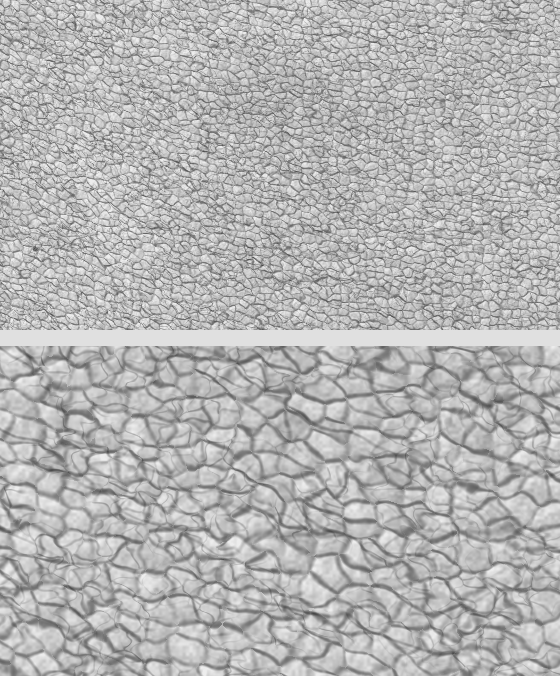
Top, the full canvas; bottom, a detail of the centre.
Give the GLSL for this texture, as a Shadertoy shader.

```glsl
float hash(vec2 p) {
    return fract(sin(dot(p, vec2(127.1, 311.7))) * 43758.5453);
}

vec2 hash2(vec2 p) {
    return vec2(hash(p), hash(p + 57.3));
}

float noise(vec2 p) {
    vec2 i = floor(p), f = fract(p);
    f = f * f * (3.0 - 2.0 * f);
    return mix(mix(hash(i), hash(i + vec2(1, 0)), f.x),
               mix(hash(i + vec2(0, 1)), hash(i + vec2(1, 1)), f.x), f.y);
}

float fbm(vec2 p) {
    float sum = 0.0, gain = 0.5;
    for (int i = 0; i < 4; i++) {
        sum += gain * noise(p);
        p = p * 2.03 + 17.7;
        gain *= 0.5;
    }
    return sum;
}

// Voronoi cells: x = distance to border, y = border strength, zw = vector to centre
vec4 cells(vec2 p, out vec2 id) {
    vec2 base = floor(p), toCentre = vec2(0.0);
    float nearest = 9.0;
    for (int y = -1; y <= 1; y++)
    for (int x = -1; x <= 1; x++) {
        vec2 cell = base + vec2(x, y);
        vec2 r = cell + 0.1 + 0.8 * hash2(cell) - p;
        if (dot(r, r) < nearest) {
            nearest = dot(r, r);
            toCentre = r;
            id = cell;
        }
    }
    float border = 9.0, strength = 0.0;
    for (int y = -2; y <= 2; y++)
    for (int x = -2; x <= 2; x++) {
        if (x == 0 && y == 0) continue;
        vec2 cell = id + vec2(x, y);
        vec2 r = cell + 0.1 + 0.8 * hash2(cell) - p;
        vec2 normal = normalize(r - toCentre);
        float d = dot(0.5 * (r + toCentre), normal);
        if (d < border) {
            border = d;
            // borders lying along the flow are cut deeper
            strength = (0.5 + 0.5 * abs(normal.y)) * (0.45 + 0.55 * hash(id + cell + 3.1));
        }
    }
    return vec4(border, strength, toCentre);
}

void mainImage(out vec4 fragColor, in vec2 fragCoord) {
    vec2 p = fragCoord / iResolution.y;
    float across = fragCoord.x / iResolution.x;
    float left = 1.0 - smoothstep(0.15, 0.75, across);

    // flow falls steeply at the left and levels out at the right
    float fall = 0.68 * p.x - 0.18 * p.x * p.x;
    vec2 sway = 0.03 * (vec2(fbm(p * 5.0), fbm(p * 5.0 + 31.0)) - 0.5);
    vec2 flow = vec2(p.x, p.y + fall) + sway;

    // pebbles follow the flow only in part, which keeps them round
    vec2 q = (vec2(p.x, p.y + 0.45 * fall) + sway) * vec2(35.0, 44.0);
    q += 0.4 * (vec2(noise(q * 1.7), noise(q * 1.7 + 9.0)) - 0.5);

    // broad light and the worn dark patches
    vec2 patchOffset = (p - vec2(0.82, 0.69)) / vec2(0.3, 0.13);
    float tone = 0.81 + 0.025 * left - 0.015 * across;
    tone += 0.08 * (fbm(p * 3.0 + 4.0) - 0.47);
    tone -= 0.06 * exp(-dot(patchOffset, patchOffset));

    // pebbles, lit from the upper left
    vec2 id, unusedId;
    vec4 pebble = cells(q, id);
    float dome = smoothstep(0.0, 0.15, pebble.x);
    tone += dome * 0.11 * dot(-pebble.zw, vec2(-0.5, 0.85));
    tone += dome * 0.06 * (hash(id + 5.0) - 0.5);
    float groove = 1.0 - smoothstep(0.0, 0.17, pebble.x);
    tone -= 0.41 * groove * pebble.y;

    // fine wrinkles crossing the pebbles
    vec2 fineUv = mat2(0.8, 0.6, -0.6, 0.8) * q * vec2(1.7, 1.35) + 40.0;
    fineUv += 0.5 * noise(q * 3.0 + 5.0);
    vec4 fine = cells(fineUv, unusedId);
    float wrinkle = 1.0 - smoothstep(0.0, 0.15, fine.x);
    float patchy = smoothstep(0.25, 0.6, noise(q * 0.8 + 33.0));
    tone -= (0.2 + 0.08 * left) * wrinkle * fine.y * patchy;

    // long thin broken creases
    vec2 jitter = vec2(noise(q * 0.9), noise(q * 0.9 + 21.0)) - 0.5;
    vec2 creaseUv = flow * vec2(5.0, 15.0) + 0.3 * jitter;
    vec4 crease = cells(creaseUv, unusedId);
    float broken = smoothstep(0.3, 0.6, noise(flow * vec2(6.0, 13.0) + 13.0));
    float cut = 1.0 - smoothstep(0.0, 0.048, crease.x);
    tone -= 0.27 * cut * broken * crease.y;

    // short slanted flakes and hair-fine grain
    vec2 slant = mat2(0.8, 0.6, -0.6, 0.8) * p;
    tone += 0.12 * (noise(slant * vec2(190.0, 85.0)) - 0.5);
    tone += 0.11 * (noise(p * 290.0 + 70.0) - 0.5);

    // soft limit on the deepest cuts
    tone = max(tone, 0.5 + 0.55 * (tone - 0.5));
    fragColor = vec4(vec3(clamp(tone, 0.25, 0.93)), 1.0);
}
```
